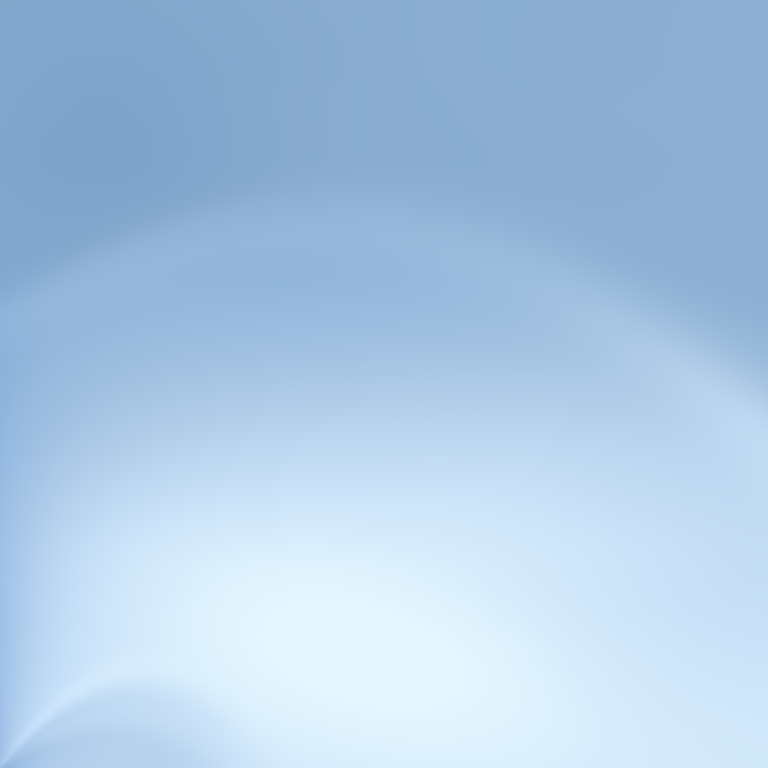
Give the GLSL for this background, as a WebGL 1 fragment shader.

```glsl
precision highp float;
// Soft blue sky with a broad pale arc and a white-blue glow near the bottom.
// A single tone value is built from gradients, parabolic arcs and gaussian
// glows, then turned into colour by a five-step blue ramp.
uniform vec2 u_resolution;

const vec3 DEEP_BLUE = vec3(0.49, 0.64, 0.79);
const vec3 SKY_BLUE  = vec3(0.53, 0.67, 0.81);
const vec3 SOFT_BLUE = vec3(0.60, 0.73, 0.86);
const vec3 MIST_BLUE = vec3(0.69, 0.80, 0.91);
const vec3 PALE_BLUE = vec3(0.78, 0.88, 0.97);
const vec3 ICE_WHITE = vec3(0.90, 0.97, 1.00);

float hash(vec2 cell) {
  return fract(sin(dot(cell, vec2(127.1, 311.7))) * 43758.5);
}

float valueNoise(vec2 p) {
  vec2 cell = floor(p);
  vec2 f = fract(p);
  f = f * f * (3.0 - 2.0 * f);
  float low = mix(hash(cell), hash(cell + vec2(1.0, 0.0)), f.x);
  float high = mix(hash(cell + vec2(0.0, 1.0)), hash(cell + vec2(1.0)), f.x);
  return mix(low, high, f.y);
}

// Elliptical gaussian spot.
float glow(vec2 p, vec2 center, vec2 radius) {
  vec2 q = (p - center) / radius;
  return exp(-dot(q, q));
}

// Vertical depth below a parabola with the given peak; positive inside.
float arcDepth(vec2 p, vec2 peak, float bend) {
  float dx = p.x - peak.x;
  return peak.y - bend * dx * dx - p.y;
}

float ramp(float from, float to, float value) {
  return clamp((value - from) / (to - from), 0.0, 1.0);
}

vec3 blueRamp(float tone) {
  vec3 color = mix(DEEP_BLUE, SKY_BLUE, ramp(0.49, 0.53, tone));
  color = mix(color, SOFT_BLUE, ramp(0.53, 0.60, tone));
  color = mix(color, MIST_BLUE, ramp(0.60, 0.69, tone));
  color = mix(color, PALE_BLUE, ramp(0.69, 0.78, tone));
  return mix(color, ICE_WHITE, ramp(0.78, 0.90, tone));
}

// Upper sky, darker at the left and slightly lighter at the right.
float skyTone(vec2 p) {
  return 0.525 + 0.025 * p.x - 0.035 * glow(p, vec2(0.14, 0.82), vec2(0.22, 0.2));
}

// Light below the arc: vertical gradient, left falloff, right shade, main glow.
float bodyTone(vec2 p) {
  float tone = 0.83 - 0.27 * smoothstep(0.25, 0.72, p.y);
  float falloff = exp(-p.x / (0.03 + 0.3 * p.y));
  tone -= 0.2 * falloff * (1.0 - smoothstep(0.3, 0.75, p.y));
  tone -= 0.06 * smoothstep(0.55, 1.0, p.x) * glow(p, vec2(1.0, 0.27), vec2(1.0, 0.18));
  vec2 tilted = vec2(p.x, p.y + 0.25 * (p.x - 0.47));
  return tone + 0.08 * glow(tilted, vec2(0.47, 0.15), vec2(0.283, 0.134));
}

// Two nested shadows fanning out of the lower left corner.
float cornerShade(vec2 p) {
  float softness = 0.01 + 0.22 * p.x;
  float outer = arcDepth(p, vec2(0.2, 0.135), 3.3);
  float inner = arcDepth(p, vec2(0.17, 0.078), 2.7);
  float fade = 1.0 - smoothstep(0.2, 0.45, p.x);
  float shade = 0.07 * smoothstep(0.0, softness, outer);
  shade += 0.045 * smoothstep(0.0, softness, inner);
  float rim = exp(-pow(outer / (0.008 + 0.08 * p.x), 2.0));
  return shade * fade - 0.025 * rim * (1.0 - smoothstep(0.08, 0.3, p.x));
}

void main() {
  vec2 p = gl_FragCoord.xy / u_resolution;

  // Broad arc, with an edge that softens to the right.
  float depth = arcDepth(p, vec2(0.4, 0.705), 0.76);
  float edgeWidth = mix(0.06, 0.22, p.x * p.x);
  float inside = smoothstep(-edgeWidth, 0.02, depth);
  float tone = mix(skyTone(p), bodyTone(p), inside);

  // Pale crest along the arc.
  float crest = exp(-pow(depth / mix(0.04, 0.065, p.x), 2.0));
  tone += crest * mix(0.02, 0.042, smoothstep(0.3, 0.8, p.x));

  tone -= cornerShade(p);

  // Faint horizontal haze.
  tone += 0.005 * (valueNoise(p * vec2(5.0, 14.0)) - 0.5);

  // Cooler blue at the left edge and under the crest.
  vec3 color = blueRamp(tone);
  float cool = 0.025 * exp(-p.x / 0.06) * (1.0 - smoothstep(0.5, 0.8, p.y));
  cool += 0.012 * glow(p, vec2(0.38, 0.61), vec2(0.22, 0.07));
  color += cool * vec3(-0.5, 0.0, 1.0);

  gl_FragColor = vec4(clamp(color, 0.0, 1.0), 1.0);
}
```
